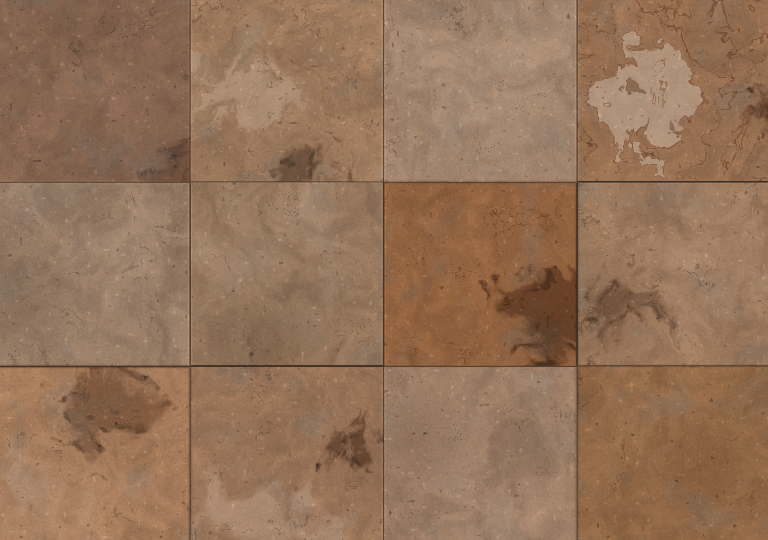
This texture is drawn by a WebGL 2 fragment shader. Its source:

```glsl
#version 300 es
precision highp float;
// Worn stone floor: four by three square tiles with hairline joints.
// Each tile has its own base tone, pale mineral patch and dark stain, all
// shaped by warped gradient noise; pits, veins and grain lie on top.

uniform vec2 u_resolution;
out vec4 outColor;

// Tile tones, row by row from the lower left.
const vec3 TONE[12] = vec3[12](
  vec3(.66, .49, .36), vec3(.60, .45, .34), vec3(.61, .485, .395), vec3(.575, .41, .275),
  vec3(.585, .48, .395), vec3(.575, .455, .355), vec3(.58, .39, .25), vec3(.605, .465, .355),
  vec3(.52, .39, .31), vec3(.615, .475, .36), vec3(.63, .515, .425), vec3(.60, .44, .32));

// Dark stain in each tile: centre, radius, strength.
const vec4 STAIN[12] = vec4[12](
  vec4(.58, .76, .24, .65), vec4(.92, .50, .17, .85), vec4(.15, .6, .2, .15), vec4(.65, .45, .2, .22),
  vec4(.08, .4, .2, .25), vec4(.35, .15, .2, .3), vec4(.86, .26, .22, .8), vec4(.12, .3, .19, .65),
  vec4(.98, .1, .16, .5), vec4(.52, .08, .16, .75), vec4(.8, .2, .1, .1), vec4(.97, .40, .1, .9));

// Pale patch in each tile: centre, strength.
const vec3 PALE[12] = vec3[12](
  vec3(.2, .3, .3), vec3(.4, .1, .65), vec3(.5, .2, .2), vec3(.2, .8, .08),
  vec3(.75, .7, .3), vec3(.35, .6, .35), vec3(.3, .8, .05), vec3(.6, .6, .3),
  vec3(.5, .5, .05), vec3(.32, .45, .75), vec3(.5, .6, .25), vec3(.36, .45, 1.));

vec2 hash2(vec2 cell) {
  uvec2 u = uvec2(ivec2(cell)) * uvec2(1597u, 7919u);
  uint h = (u.x ^ u.y) * 73939u;
  h = (h ^ (h >> 15)) * 48271u;
  h ^= h >> 13;
  return vec2(h & 1023u, (h >> 10) & 1023u) / 1023.;
}

float gradDot(vec2 cell, vec2 offset) {
  float a = 6.2832 * hash2(cell).x;
  return dot(vec2(cos(a), sin(a)), offset);
}

float noise(vec2 p) {
  vec2 i = floor(p), f = p - i, e = vec2(1, 0);
  vec2 s = f * f * f * (f * (f * 6. - 15.) + 10.);
  return 1.4 * mix(
    mix(gradDot(i, f), gradDot(i + e, f - e), s.x),
    mix(gradDot(i + e.yx, f - e.yx), gradDot(i + 1., f - 1.), s.x), s.y);
}

float fbm(vec2 p) {
  float sum = 0., amp = .6;
  for (int k = 0; k < 5; k++) {
    sum += amp * noise(p);
    p = mat2(1.6, 1.2, -1.2, 1.6) * p + 3.7;
    amp *= .52;
  }
  return sum;
}

void main() {
  vec2 p = gl_FragCoord.xy / u_resolution.y;
  float px = 1. / u_resolution.y;

  // Tile grid, with slightly uneven laying from column to column.
  vec2 size = vec2(.3583, .341);
  vec2 g = (p - vec2(-.0062, -.019)) / size;
  g.y += .008 * (hash2(vec2(floor(g.x), 5)).y - .5);
  vec2 cell = floor(g), f = g - cell;
  int id = int(clamp(cell.x, 0., 3.) + 4. * clamp(cell.y, 0., 2.));
  vec3 tone = TONE[id], pale = PALE[id];
  vec4 stain = STAIN[id];

  // Noise layers, seeded apart for every tile.
  vec2 q = p + float(id) * vec2(3.71, 2.33);
  vec2 warp = vec2(fbm(q * 6.), fbm(q * 6. + 19.));
  float cloud = fbm(q * 8. + warp);
  float mottle = fbm(q * 32. + warp * 2.);
  float grain = noise(q * 230.);

  // Body: cloudy tone drifting between ochre and grey.
  vec3 col = tone * (1. + .13 * cloud + .12 * mottle + .05 * grain);
  float grey = smoothstep(.0, .6, fbm(q * 10. + 41.));
  col = mix(col, vec3(dot(col, vec3(.35, .4, .25))) * vec3(1.1, 1., .9), .4 * grey);

  // Pale mineral patch with banded, rusty rims on the strongest ones.
  float patchField = .25 - length(f - pale.xy) + .5 * cloud + .06 * mottle;
  float soft = mix(.3, .02, pale.z);
  vec3 cream = vec3(.70, .59, .50) * (1. + .06 * mottle + .03 * grain);
  col = mix(col, cream, .9 * pale.z * smoothstep(-soft, soft, patchField));
  float band = abs(fract(patchField * 4. + .5) - .5) / 4.;
  float rim = 1. - smoothstep(.0, .02, band);
  col *= 1. - vec3(.22, .32, .40) * rim * smoothstep(.6, 1., pale.z) * smoothstep(-.5, .4, mottle + .2);

  // Dark stain, broken up by the fine mottling.
  float stainField = stain.z - length(f - stain.xy) + .4 * cloud + .22 * mottle;
  float stainMask = stain.w * smoothstep(-.06, .16, stainField);
  col = mix(col, col * vec3(.60, .53, .48), stainMask);
  col *= 1. - .35 * stainMask * smoothstep(.1, .5, mottle);

  // Hairline veins, dark pits and pale flecks.
  float vein = 1. - smoothstep(.0, .025, abs(fbm(q * 11. + warp * 1.5 + 7.)));
  col *= 1. - .22 * vein * smoothstep(.1, .45, noise(q * 13. + 3.));
  float speck = noise(q * 95.);
  col *= 1. - .28 * smoothstep(.52, .72, speck) * smoothstep(-.2, .4, mottle);
  col += .07 * smoothstep(.5, .75, -speck);

  // Joints: thin dark gap, varied per edge, beside a faint lit bevel.
  vec2 edge = min(f, 1. - f) * size;
  float d = min(edge.x, edge.y);
  vec2 joint = edge.x < edge.y ? vec2(floor(g.x + .5), cell.y + 20.) : vec2(cell.x + 40., floor(g.y + .5));
  vec2 vary = hash2(joint);
  float width = mix(.0009, .0017, vary.x);
  float bevel = smoothstep(.0055, .0025, d);
  col *= 1. + bevel * mix(-.12, .14, vary.y);
  float gap = 1. - smoothstep(width - .6 * px, width + .6 * px, d);
  col = mix(col, vec3(.23, .17, .13), gap * mix(.65, .95, vary.x));

  outColor = vec4(clamp(col, 0., 1.), 1.);
}
```
